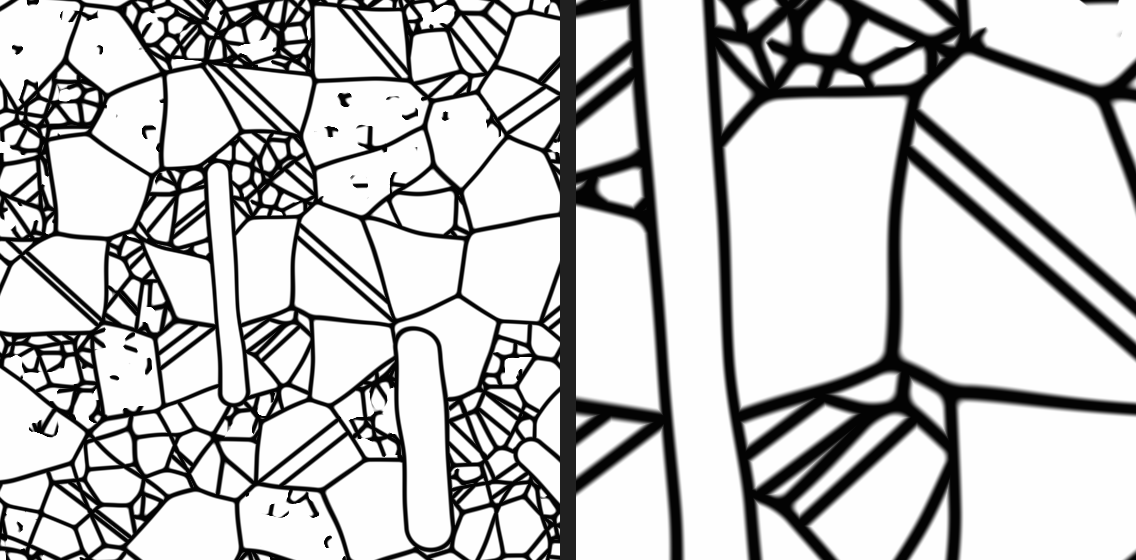
Left: the whole. Right: its middle third, enlarged.
Write a WebGL 1 fragment shader that draws this pattern.

```glsl
precision highp float;
// Grain boundaries of a polished crystal: soft black lines on white.
// Three nested Voronoi layers give large, medium and crowded fine grains;
// twin bands, broken stubs and a few elongated laths are added on top.

uniform vec2 u_resolution;

const vec3 PAPER = vec3(0.995);
const vec3 INK = vec3(0.01);
const float HALF_LINE = 0.0039;    // half the line width, in canvas units
const float SOFTNESS = 0.0021;     // half the width of the blurred rim
const float ROUNDING = 0.005;      // radius of grain corners
const float JITTER = 0.92;         // irregularity of grain sites
const float WARP = 0.016;          // bending of the boundaries
const float WARP_SCALE = 11.0;
const float LARGE_CELLS = 7.0;     // grains across the canvas, per layer
const float MEDIUM_CELLS = 12.5;
const float FINE_CELLS = 27.0;
const float LARGE_SHARE = 0.40;    // large grains left undivided
const float CROWDED_FROM = 0.75;   // large grains above this turn fine
const float FINE_SHARE_CROWDED = 0.78;
const float FINE_SHARE_SPARSE = 0.10;
const float TWIN_FROM = 0.72;      // medium grains above this are twinned
const float TWIN_ANGLE = 0.75;     // radians, to either side of horizontal

float hash(vec2 p) {
    return fract(sin(dot(p, vec2(127.1, 311.7))) * 43758.5453);
}

float noise(vec2 p) {
    vec2 i = floor(p);
    vec2 f = fract(p);
    f = f * f * (3.0 - 2.0 * f);
    float low = mix(hash(i), hash(i + vec2(1.0, 0.0)), f.x);
    float high = mix(hash(i + vec2(0.0, 1.0)), hash(i + 1.0), f.x);
    return mix(low, high, f.y);
}

float smoothMin(float a, float b, float k) {
    float h = max(k - abs(a - b), 0.0) / k;
    return min(a, b) - 0.25 * h * h * k;
}

vec2 grainSite(vec2 cell, float seed) {
    vec2 r = vec2(hash(cell + seed), hash(cell + seed + 47.3));
    return cell + 0.5 + JITTER * (r - 0.5);
}

// Returns the grain centre (xy), distance to its boundary (z), random id (w).
vec4 grains(vec2 p, float cells, float seed) {
    vec2 q = p * cells;
    vec2 home = floor(q);
    vec2 nearCell = home;
    vec2 nearSite = home;
    float best = 64.0;
    for (int y = -1; y <= 1; y++) {
        for (int x = -1; x <= 1; x++) {
            vec2 cell = home + vec2(float(x), float(y));
            vec2 site = grainSite(cell, seed);
            float d = dot(site - q, site - q);
            if (d < best) {
                best = d;
                nearCell = cell;
                nearSite = site;
            }
        }
    }
    float edge = 8.0;
    for (int y = -2; y <= 2; y++) {
        for (int x = -2; x <= 2; x++) {
            vec2 site = grainSite(nearCell + vec2(float(x), float(y)), seed);
            vec2 across = site - nearSite;
            if (dot(across, across) > 0.0001) {
                float d = dot(0.5 * (site + nearSite) - q, normalize(across));
                edge = smoothMin(edge, d, ROUNDING * cells);
            }
        }
    }
    return vec4(nearSite / cells, edge / cells, hash(nearCell + seed + 9.7));
}

// Distance to a pair of straight parallel lines through a grain.
float twinBand(vec2 p, vec4 grain) {
    float side = hash(grain.ww * 17.0) < 0.5 ? -1.0 : 1.0;
    float angle = side * (TWIN_ANGLE + 0.3 * (hash(grain.ww * 31.0) - 0.5));
    float offset = 0.03 * (hash(grain.ww * 53.0) - 0.5);
    float halfGap = mix(0.003, 0.017, hash(grain.ww * 71.0));
    float s = dot(p - grain.xy, vec2(-sin(angle), cos(angle))) + offset;
    return abs(abs(s) - halfGap);
}

// Lays an elongated, empty grain from a to b over the boundaries in d.
float addLath(float d, vec2 p, vec2 a, vec2 b, float radius) {
    vec2 axis = b - a;
    float t = clamp(dot(p - a, axis) / dot(axis, axis), 0.0, 1.0);
    float rim = length(p - a - axis * t) - radius;
    return min(rim > 0.0 ? d : 1.0, abs(rim));
}

void main() {
    float size = min(u_resolution.x, u_resolution.y);
    vec2 uv = gl_FragCoord.xy / size;
    vec2 w = uv * WARP_SCALE;
    vec2 p = uv + WARP * (vec2(noise(w), noise(w + 31.7)) - 0.5);
    float breaks = noise(uv * 34.0 + 5.0);

    // Nested grains
    vec4 large = grains(p, LARGE_CELLS, 1.0);
    vec4 medium = grains(p, MEDIUM_CELLS, 23.0);
    float fine = grains(p, FINE_CELLS, 61.0).z;
    float d = large.z;
    if (large.w < LARGE_SHARE) {
        if (large.w < 0.35 * LARGE_SHARE) d = min(d, twinBand(uv, large));
        else if (large.w > 0.75 * LARGE_SHARE)
            d = min(d, fine + 0.03 * smoothstep(0.22, 0.42, breaks));
    } else {
        bool crowded = large.w > CROWDED_FROM;
        float fineShare = crowded ? FINE_SHARE_CROWDED : FINE_SHARE_SPARSE;
        d = min(d, medium.z);
        if (medium.w < fineShare)
            d = min(d, fine + 0.02 * smoothstep(0.66, 0.84, breaks));
        else if (medium.w > TWIN_FROM) d = min(d, twinBand(uv, medium));
    }

    // Elongated grains
    d = addLath(d, p, vec2(0.385, 0.685), vec2(0.415, 0.30), 0.024);
    d = addLath(d, p, vec2(0.745, 0.38), vec2(0.765, 0.06), 0.040);
    d = addLath(d, p, vec2(0.945, 0.19), vec2(1.05, 0.09), 0.027);

    float soft = max(SOFTNESS, 0.7 / size);
    float paper = smoothstep(HALF_LINE - soft, HALF_LINE + soft, d);
    gl_FragColor = vec4(mix(INK, PAPER, paper), 1.0);
}
```
